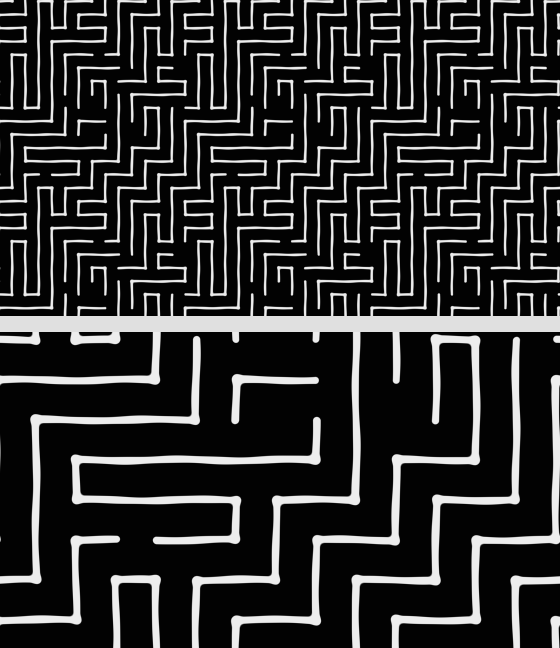
Top, the full canvas; bottom, a detail of the centre.
Write a WebGL 1 fragment shader that draws this pattern.

```glsl
precision highp float;
// A repeating maze of thin pale walls on black. Coarse nodes each link either
// up or right; the outline of that tree gives walls on a lattice twice as fine,
// with a few walls knocked out to leave loose ends.

uniform vec2 u_resolution;

float hash(vec2 p) {
  vec3 q = fract(vec3(p.xyx) * vec3(0.1031, 0.1030, 0.0973) + 0.37);
  q += dot(q, q.yzx + 33.33);
  return fract((q.x + q.y) * q.z);
}

// Wrap lattice coordinates so the maze repeats.
vec2 wrap(vec2 v, float period) {
  return floor(mod(v + 0.5, period));
}

bool goesUp(vec2 node) {
  return hash(wrap(node, 7.0) * 3.7 + 11.0) < 0.5;
}

bool isKept(vec2 v, float salt) {
  return hash(wrap(v, 14.0) * 2.3 + salt) > 0.09;
}

// Is there a wall from lattice point v to its right neighbour?
bool wallRight(vec2 v) {
  vec2 node = floor(v / 2.0 + 0.1);
  vec2 odd = v - 2.0 * node;
  if (odd.x + odd.y < 0.5) node.y -= 1.0;
  return !goesUp(node) && isKept(v, 41.0);
}

// Is there a wall from lattice point v to the one above?
bool wallUp(vec2 v) {
  vec2 node = floor(v / 2.0 + 0.1);
  vec2 odd = v - 2.0 * node;
  if (odd.x + odd.y < 0.5) node.x -= 1.0;
  return goesUp(node) && isKept(v, 83.0);
}

// Smooth minimum, which fillets the corners.
float smoothMin(float a, float b, float k) {
  float h = max(k - abs(a - b), 0.0) / k;
  return min(a, b) - h * h * k * 0.25;
}

// Distance to the walls that meet at the nearest lattice point.
float wallDistance(vec2 p) {
  vec2 v = floor(p + 0.5);
  vec2 q = p - v;
  float across = 9.0;
  float upright = 9.0;
  if (wallRight(v)) across = length(vec2(min(q.x, 0.0), q.y));
  if (wallRight(v - vec2(1.0, 0.0))) across = min(across, length(vec2(max(q.x, 0.0), q.y)));
  if (wallUp(v)) upright = length(vec2(q.x, min(q.y, 0.0)));
  if (wallUp(v - vec2(0.0, 1.0))) upright = min(upright, length(vec2(q.x, max(q.y, 0.0))));
  return smoothMin(across, upright, 0.12);
}

void main() {
  // Three repeats of 14 lattice steps span the canvas width.
  float pixel = 42.0 / u_resolution.x;
  vec2 p = gl_FragCoord.xy * pixel + vec2(0.1, 0.4);

  // Slight hand-drawn wobble in position and line weight.
  float turn = 6.28318 / 14.0;
  vec2 wobble = 0.02 * sin(turn * (p.yx * 5.0 + p * 3.0) + vec2(0.4, 2.1));
  float halfWidth = 0.09 + 0.009 * sin(turn * (9.0 * p.x + 4.0 * p.y)) * sin(turn * (7.0 * p.y - 3.0 * p.x));

  float d = wallDistance(p + wobble) - halfWidth;
  float ink = 1.0 - smoothstep(-0.75 * pixel, 0.75 * pixel, d);
  gl_FragColor = vec4(mix(vec3(0.006), vec3(0.93), ink), 1.0);
}
```
